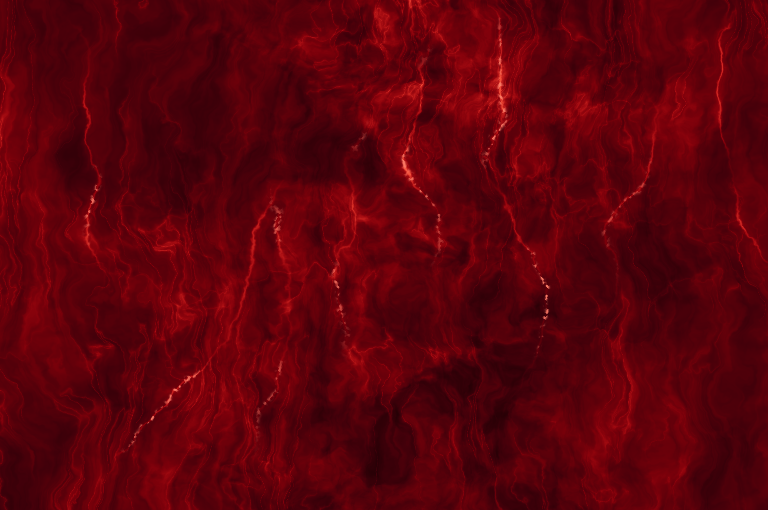
A Shadertoy shader for this texture:

```glsl
// Deep red marble: warped cloud noise with upright streaks and mottling,
// crinkled glowing ridges and fine threads from noise contours, and a few
// long wandering veins sprinkled with bright mineral specks.

#define VEINS 8
#define BASE_RED 0.312
#define CLOUD_CONTRAST 0.30
#define STREAK_CONTRAST 0.17
#define MOTTLE_CONTRAST 0.36
#define FINE_CONTRAST 0.20
#define RIDGE_GLOW 0.19
#define THREAD_GLOW 0.17
#define VEIN_GLOW 0.34
#define VEIN_WIDTH 0.0026
#define SPECK_SCALE 190.0
#define SPECK_COLOR vec3(0.98, 0.48, 0.40)

float hash(vec2 p) {
    vec3 q = fract(p.xyx * 0.1031);
    q += dot(q, q.yzx + 33.33);
    return fract((q.x + q.y) * q.z);
}

float noise(vec2 p) {
    vec2 cell = floor(p), f = fract(p);
    f = f * f * f * (f * (f * 6.0 - 15.0) + 10.0);
    float low = mix(hash(cell), hash(cell + vec2(1, 0)), f.x);
    float high = mix(hash(cell + vec2(0, 1)), hash(cell + vec2(1, 1)), f.x);
    return mix(low, high, f.y);
}

// Layered noise, centred on zero
float fbm(vec2 p) {
    float sum = 0.0, gain = 0.5;
    for (int i = 0; i < 5; i++) {
        sum += gain * (noise(p) - 0.5);
        p = mat2(0.8, 0.6, -0.6, 0.8) * p * 2.03 + 19.7;
        gain *= 0.54;
    }
    return sum;
}

// Upright streaks: layered noise squeezed sideways without rotation
float streaks(vec2 p) {
    return 0.6 * (noise(p) - 0.5)
         + 0.35 * (noise(p * vec2(2.3, 1.7) + 31.0) - 0.5)
         + 0.25 * (noise(p * vec2(5.1, 3.3) + 57.0) - 0.5);
}

// One vein running down the slab: x = line glow, y = speck coverage
vec2 vein(vec2 p, float id, float aspect) {
    float top = 0.5 + 0.65 * hash(vec2(id, 3.0));
    float span = 0.5 + 0.4 * hash(vec2(id, 5.0));
    float k = hash(vec2(id, 11.0)) - 0.5;
    float lean = 9.0 * k * k * k;
    float drop = top - p.y;
    float x = aspect * (id + 0.1 + 0.8 * hash(vec2(id, 7.0))) / float(VEINS);
    x += lean * (drop - 0.5 * span);
    x += 0.22 * (noise(vec2(p.y * 2.6, id * 7.0)) - 0.5);
    x += 0.05 * (noise(vec2(p.y * 9.0, id * 9.0)) - 0.5);
    float d = abs(p.x - x) / sqrt(1.0 + lean * lean);

    float ends = smoothstep(0.0, 0.12, drop) * (1.0 - smoothstep(span - 0.25, span, drop));
    float strength = ends * (0.15 + 0.85 * noise(vec2(p.y * 9.0, id + 20.0)));
    float line = exp(-d * d / (VEIN_WIDTH * VEIN_WIDTH)) + 0.25 * exp(-d / 0.012);
    float cluster = smoothstep(0.5, 0.8, noise(vec2(p.y * 5.0, id * 3.0 + 50.0)));
    float specks = exp(-d * d / 0.00002) * cluster * ends;
    return vec2(line * strength, specks);
}

// Glow along the zero contour of a noise field
float ridge(float field, float width) {
    return exp(-abs(field) / width) + 0.4 * exp(-abs(field) / (5.0 * width));
}

// Red tone to colour: pure dark red that warms to pink in the highlights
vec3 ramp(float red) {
    float hot = max(red - 0.45, 0.0);
    return vec3(red, 1.25 * hot * hot, 0.04 * smoothstep(0.0, 0.3, red) + 0.75 * hot * hot);
}

void mainImage(out vec4 fragColor, in vec2 fragCoord) {
    vec2 p = fragCoord / iResolution.y;
    float aspect = iResolution.x / iResolution.y;
    vec2 crinkle = 0.035 * vec2(fbm(p * 17.0 + 3.0), fbm(p * 17.0 + 27.0));
    vec2 q = p + 0.22 * vec2(fbm(p * 3.0), fbm(p * 3.0 + 17.0)) + crinkle;
    float offset = (p.x / aspect - 0.56) / 0.26;
    float centre = exp(-offset * offset);

    // Body: clouds everywhere, streaks at the sides, mottling in the middle
    float tone = 0.015 * centre + CLOUD_CONTRAST * fbm(q * vec2(5.0, 4.0));
    tone += STREAK_CONTRAST * (1.0 - 0.6 * centre) * streaks(vec2(q.x * 17.0, q.y * 2.6));
    tone += MOTTLE_CONTRAST * (0.2 + 0.8 * centre) * fbm(q * 12.0 + 5.0);
    tone += FINE_CONTRAST * (0.3 + 0.7 * centre) * fbm(q * 38.0 + 11.0);
    tone += 0.6 * FINE_CONTRAST * streaks(vec2(q.x * 55.0, q.y * 9.0) + 33.0);
    tone -= 0.09 * smoothstep(0.09, 0.2, fbm(q * 9.0 + 40.0)) * (0.2 + 0.8 * centre);
    float red = BASE_RED * exp(tone / BASE_RED);

    // Crinkled ridges at two sizes, shaded on one side
    float contour = fbm(q * 4.5 + 70.0);
    float crease = fbm(q * vec2(11.0, 8.0) + 210.0);
    float patches = smoothstep(-0.02, 0.2, fbm(p * 4.0 + 90.0)) * (0.25 + 0.75 * centre);
    float flecks = smoothstep(0.0, 0.2, fbm(p * 7.0 + 160.0)) * (0.25 + 0.75 * centre);
    red += RIDGE_GLOW * (patches * ridge(contour, 0.010) + flecks * ridge(crease, 0.018));
    red -= 0.06 * patches * smoothstep(0.0, 0.03, contour) * (1.0 - smoothstep(0.03, 0.09, contour));

    // Fine upright threads, in layers of rising density
    float density = 9.0;
    for (int i = 0; i < 3; i++) {
        float seed = 120.0 + 37.0 * float(i);
        float thread = streaks(vec2(q.x * density, q.y * density * 0.16) + seed);
        float shown = smoothstep(0.5, 0.85, noise(p * vec2(9.0, 4.0) + seed));
        red += THREAD_GLOW * shown * exp(-abs(thread) / (0.0011 * density));
        density *= 1.7;
    }

    // Long veins
    vec2 veins = vec2(0.0);
    for (int i = 0; i < VEINS; i++) veins = max(veins, vein(p + crinkle, float(i), aspect));
    red += VEIN_GLOW * veins.x;

    vec3 color = ramp(clamp(red, 0.15, 0.95));
    vec2 grain = mat2(0.8, 0.6, -0.6, 0.8) * p * SPECK_SCALE;
    float speck = veins.y * smoothstep(0.5, 0.8, noise(grain));
    fragColor = vec4(mix(color, SPECK_COLOR, speck), 1.0);
}
```
